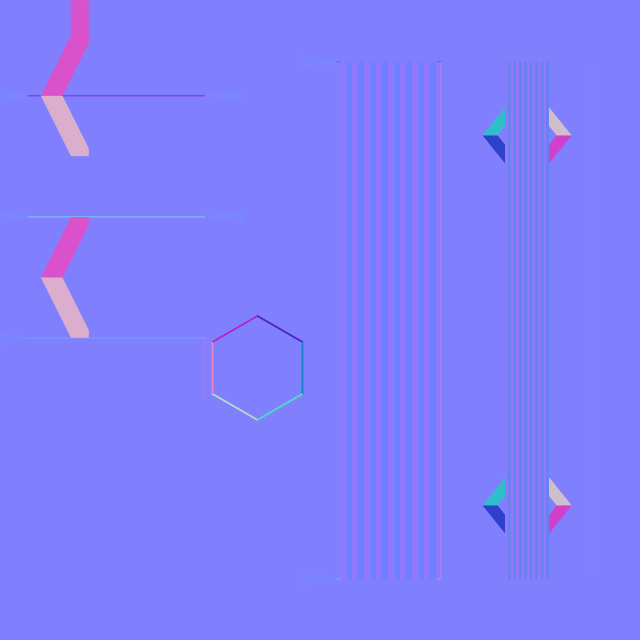
A three.js fragment shader for this texture map:

```glsl
varying vec2 vUv;

const float EDGE = 0.001;
const float LINE_HALF = 0.0009;
const vec3 FLAT_NORMAL = vec3(0.502, 0.502, 1.0);

const vec2 CHEVRON_Y = vec2(0.8503, 0.5664);
const float CHEVRON_HALF = 0.0943;
const vec2 CHEVRON_INNER = vec2(0.0638, 0.0977);
const vec2 CHEVRON_OUTER = vec2(0.1107, 0.1387);
const vec2 CHEVRON_TILT = vec2(0.71, 0.365);

const vec2 SEAM_X = vec2(0.043, 0.320);
const vec3 SEAM_DARK = vec3(0.50, 0.22, 0.84);
const vec3 SEAM_LIGHT = vec3(0.50, 0.76, 0.94);
const vec3 SEAM_FAINT = vec3(0.48, 0.60, 1.0);

const vec2 HEX_CENTER = vec2(0.4023, 0.4251);
const float HEX_APOTHEM = 0.0703;
const float HEX_LINE_HALF = 0.0014;
const float HEX_TILT = 0.84;
const float SECTOR = 1.0471976;

const vec2 PANEL_Y = vec2(0.0951, 0.9036);
const vec2 WIDE_X = vec2(0.5313, 0.6888);
const vec2 FINE_X = vec2(0.7893, 0.8577);
const float WIDE_PERIOD = 0.01875;
const float FINE_PERIOD = 0.00855;
const vec3 RIDGE_PURPLE = vec3(0.565, 0.475, 1.0);
const vec3 RIDGE_BLUE = vec3(0.43, 0.50, 1.0);
const vec3 FINE_BLUE = vec3(0.40, 0.51, 0.93);
const vec3 RIM_PINK = vec3(0.68, 0.49, 0.96);

const vec2 DIAMOND_Y = vec2(0.7884, 0.2103);
const float DIAMOND_X = 0.8236;
const vec2 DIAMOND_RADII = vec2(0.0462, 0.0697);
const float DIAMOND_ASPECT = 1.24;
const vec2 DIAMOND_TILT = vec2(0.63, 0.50);

const vec3 SMEAR_TINT = vec3(0.475, 0.53, 1.0);
const float SMEAR_STRENGTH = 0.6;

float band(float x, vec2 range, float soft) {
  return smoothstep(range.x - soft, range.x + soft, x)
    * (1.0 - smoothstep(range.y - soft, range.y + soft, x));
}

float box(vec2 p, vec2 xRange, vec2 yRange) {
  return band(p.x, xRange, EDGE) * band(p.y, yRange, EDGE);
}

vec2 around(float middle) {
  return vec2(middle - LINE_HALF, middle + LINE_HALF);
}

// Encodes a surface tilt as a normal map colour
vec3 facing(vec2 tilt) {
  return 0.5 + 0.5 * vec3(tilt, sqrt(1.0 - dot(tilt, tilt)));
}

// Faint wedge that widens away from its tip
float smear(vec2 p, vec2 tip, float reach) {
  float along = (p.x - tip.x) / reach;
  float halfHeight = 0.003 + 0.010 * clamp(along, 0.0, 1.0);
  float across = 1.0 - smoothstep(0.5 * halfHeight, halfHeight, abs(p.y - tip.y));
  return SMEAR_STRENGTH * across * band(along, vec2(0.0, 1.0), 0.02);
}

vec3 ridges(float x, float period, vec3 low) {
  float fold = abs(fract(x / period + 0.25) - 0.5) - 0.25;
  return mix(RIDGE_PURPLE, low, smoothstep(-EDGE, EDGE, fold * period));
}

vec3 drawChevron(vec3 color, vec2 p, float middle, float top) {
  float rise = p.y - middle;
  float shift = 0.5 * abs(rise);
  vec2 sides = min(CHEVRON_INNER + shift, CHEVRON_OUTER);
  float soft = EDGE + 0.007 * smoothstep(0.945, 1.0, p.y);
  float mask = band(p.x, sides, soft) * band(p.y, vec2(middle - CHEVRON_HALF, top), EDGE);
  float upper = smoothstep(-EDGE, EDGE, rise);
  vec3 face = mix(facing(CHEVRON_TILT), facing(CHEVRON_TILT * vec2(1.0, -1.0)), upper);
  return mix(color, face, mask);
}

vec3 drawDiamond(vec3 color, vec2 q) {
  float radius = abs(q.x) + abs(q.y) / DIAMOND_ASPECT;
  vec2 side = vec2(q.x < 0.0 ? -1.0 : 1.0, smoothstep(-EDGE, EDGE, q.y) * 2.0 - 1.0);
  return mix(color, facing(DIAMOND_TILT * side), band(radius, DIAMOND_RADII, EDGE));
}

void main() {
  vec2 p = vUv;
  vec3 color = FLAT_NORMAL;

  // Seams and their smeared ends
  for (int i = 0; i < 3; i++) {
    float row = float(i);
    float y = CHEVRON_Y.x - 0.1892 * row;
    vec3 tone = i == 0 ? SEAM_DARK : (i == 1 ? SEAM_LIGHT : SEAM_FAINT);
    float ends = smear(p, vec2(SEAM_X.x, y), -0.043);
    if (i < 2) ends += smear(p, vec2(SEAM_X.y, y), 0.063);
    color = mix(color, SMEAR_TINT, ends);
    color = mix(color, tone, box(p, SEAM_X, around(y)));
  }
  color = mix(color, RIM_PINK, 0.7 * box(p, around(0.3195), vec2(0.375, 0.472)));

  // Folded strips
  color = drawChevron(color, p, CHEVRON_Y.x, 1.1);
  color = drawChevron(color, p, CHEVRON_Y.y, CHEVRON_Y.y + CHEVRON_HALF);

  // Bevelled hexagon
  vec2 q = p - HEX_CENTER;
  float angle = floor(atan(q.y, q.x) / SECTOR + 0.5) * SECTOR;
  vec2 normal = vec2(cos(angle), sin(angle));
  float rim = abs(dot(q, normal) - HEX_APOTHEM);
  float hexMask = 1.0 - smoothstep(HEX_LINE_HALF - EDGE, HEX_LINE_HALF + EDGE, rim);
  color = mix(color, facing(-HEX_TILT * normal), hexMask);

  // Diamonds behind the fine ridges
  color = drawDiamond(color, p - vec2(DIAMOND_X, DIAMOND_Y.x));
  color = drawDiamond(color, p - vec2(DIAMOND_X, DIAMOND_Y.y));

  // Ridged panels
  color = mix(color, ridges(p.x - WIDE_X.x, WIDE_PERIOD, RIDGE_BLUE), box(p, WIDE_X, PANEL_Y));
  vec3 fine = ridges(p.x - FINE_X.x, FINE_PERIOD, FINE_BLUE);
  float fineColumn = band(p.x, FINE_X, EDGE);
  color = mix(color, FLAT_NORMAL, fineColumn);
  color = mix(color, fine, fineColumn * band(p.y, PANEL_Y, EDGE));
  color = mix(color, RIM_PINK, box(p, around(WIDE_X.y), PANEL_Y));
  color = mix(color, RIDGE_PURPLE, 0.8 * box(p, around(0.9245), PANEL_Y));

  // Panel corners
  for (int i = 0; i < 2; i++) {
    float y = i == 0 ? PANEL_Y.x : PANEL_Y.y;
    vec3 tone = i == 0 ? vec3(0.60, 0.66, 0.95) : vec3(0.43, 0.32, 0.88);
    color = mix(color, SMEAR_TINT, smear(p, vec2(WIDE_X.x, y), -0.067));
    float ticks = box(p, vec2(0.526, 0.532), around(y)) + box(p, vec2(0.683, 0.690), around(y));
    color = mix(color, tone, 0.8 * ticks);
  }

  gl_FragColor = vec4(color, 1.0);
}
```
